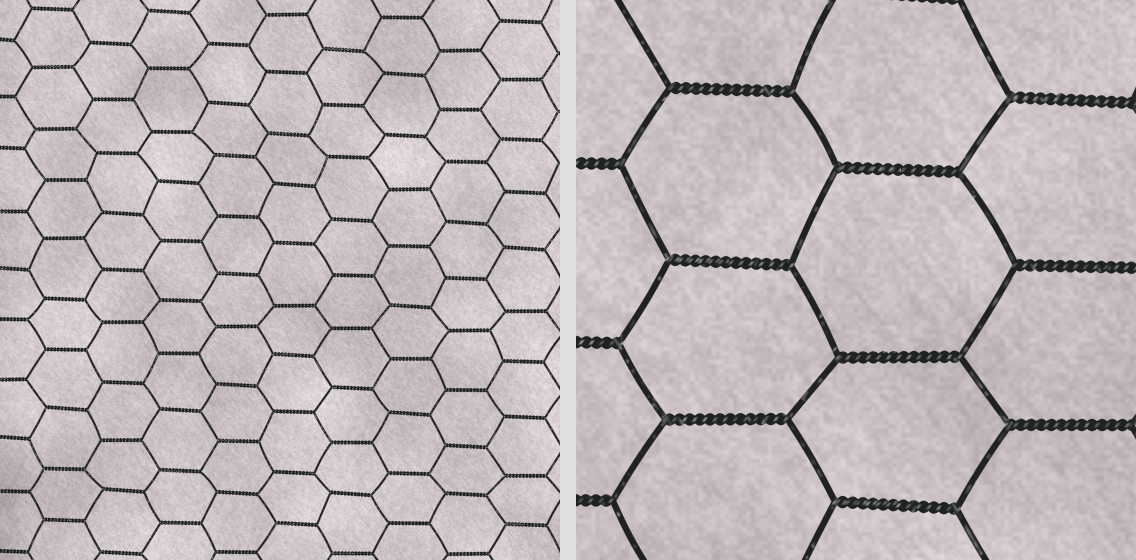
Left: the whole. Right: its middle third, enlarged.
Reproduce this pattern procedurally as a Shadertoy shader.

```glsl
const float PI = 3.14159265;
const vec2 PITCH = vec2(0.1027, 0.1015);   // column and row spacing
const vec2 FIRST = vec2(0.0135, 0.0735);   // first wire, from the top left
const float HALF_TWIST = 0.0362;           // half length of a twisted wire

float hash(vec2 p) {
    return fract(sin(dot(p, vec2(12.9898, 78.233))) * 43758.5453);
}

float noise(vec2 p) {
    vec2 i = floor(p), f = fract(p);
    f = f * f * (3.0 - 2.0 * f);
    return mix(mix(hash(i), hash(i + vec2(1, 0)), f.x),
               mix(hash(i + vec2(0, 1)), hash(i + vec2(1, 1)), f.x), f.y);
}

float fbm(vec2 p) {
    float sum = 0.0, amp = 0.5;
    for (int i = 0; i < 4; i++) {
        sum += amp * noise(p);
        p = mat2(0.8, 0.6, -0.6, 0.8) * p * 2.03 + 7.3;
        amp *= 0.5;
    }
    return sum / 0.9375;
}

// Centre of the twisted wire in a column; rows of odd columns lie on halves
vec2 twistCentre(vec2 cell) {
    float odd = mod(cell.x, 2.0);
    vec2 c = FIRST + cell * PITCH;
    float squeeze = cos(2.0 * PI * (cell.y + 1.0 - odd) / 3.0);
    float sag = 0.0026 * cell.x * (1.0 - 0.7 * smoothstep(0.55, 1.05, c.y));
    float pull = mix(0.021, 0.010, c.x) * (1.0 - smoothstep(0.2, 0.34, c.y));
    vec2 jitter = vec2(hash(cell), hash(cell + 31.7)) - 0.5;
    return c + vec2(-pull, sag - 0.005 - 0.0055 * squeeze) + jitter * vec2(0.007, 0.005);
}

// Joint at the left (-1) or right (1) end of a twisted wire
vec2 joint(vec2 cell, float side) {
    float tilt = 0.03 + 0.09 * (hash(cell + 5.1) - 0.5);
    return twistCentre(cell) + side * HALF_TWIST * vec2(1.0, tilt);
}

// x: along the segment, y: across it, z: overshoot past its ends
vec3 segmentCoords(vec2 p, vec2 a, vec2 b) {
    float len = length(b - a);
    vec2 dir = (b - a) / len;
    float along = dot(p - a, dir);
    return vec3(along, dot(p - a, vec2(-dir.y, dir.x)), along - clamp(along, 0.0, len));
}

float cover(float dist, float px) {
    return 1.0 - smoothstep(-0.75 * px, 0.75 * px, dist);
}

// Both wires return coverage and glint
vec2 twistedWire(vec2 p, vec2 a, vec2 b, float seed, float px) {
    vec3 s = segmentCoords(p, a, b);
    float phase = s.x * 520.0 + 6.0 * seed;
    float wave = 0.0014 * sin(phase);
    float dist = min(length(vec2(s.z, s.y - wave)), length(vec2(s.z, s.y + wave))) - 0.0023;
    float speck = smoothstep(0.1, 0.9, cos(phase * 2.0 + s.y * 700.0));
    float ridge = 1.0 - smoothstep(0.0004, 0.0021, abs(s.y));
    return vec2(cover(dist, px), speck * ridge * (0.35 + 0.65 * noise(vec2(s.x * 260.0, seed * 90.0))));
}

vec2 singleWire(vec2 p, vec2 a, vec2 b, float seed, float px) {
    vec3 s = segmentCoords(p, a, b);
    float bow = 0.004 * (seed - 0.5) * sin(PI * clamp(s.x / length(b - a), 0.0, 1.0));
    float across = s.y - bow;
    float dist = length(vec2(s.z, across)) - 0.0019;
    float ridge = 1.0 - smoothstep(0.0, 0.0016, abs(across - 0.0003));
    float worn = smoothstep(0.5, 0.9, noise(vec2(s.x * 330.0, seed * 70.0)));
    return vec2(cover(dist, px), ridge * worn * (0.3 + 0.6 * seed));
}

// All wires that can reach a point
vec2 netting(vec2 p, float px) {
    vec2 nearest = floor((p - FIRST) / PITCH);
    vec2 result = vec2(0.0);
    for (int i = -1; i <= 1; i++) {
        for (int j = -2; j <= 2; j++) {
            vec2 cell = nearest + vec2(i, j);
            cell.y -= 0.5 * mod(cell.x, 2.0);
            vec2 right = joint(cell, 1.0);
            result = max(result, twistedWire(p, joint(cell, -1.0), right, hash(cell + 2.3), px));
            for (float side = -0.5; side < 1.0; side += 1.0) {
                vec2 next = joint(cell + vec2(1.0, side), -1.0);
                result = max(result, singleWire(p, right, next, hash(cell + side + 9.4), px));
            }
        }
    }
    return result;
}

// Pale felt with soft blotches, fibres and grain
vec3 felt(vec2 p) {
    float blotch = fbm(p * 7.0 + 3.0) - 0.5;
    float fibre = noise(mat2(0.8, 0.6, -0.6, 0.8) * p * vec2(240.0, 110.0)) - 0.5;
    float grain = noise(p * 390.0) - 0.5;
    float light = 0.018 * (p.x - 0.5) - 0.05 * (1.0 - smoothstep(0.0, 0.06, p.x));
    float tone = light + 0.19 * blotch + 0.06 * fibre + 0.075 * grain;
    return vec3(0.812, 0.775, 0.785) + tone * vec3(1.0, 1.02, 1.01);
}

void mainImage(out vec4 fragColor, in vec2 fragCoord) {
    vec2 p = fragCoord / iResolution.xy;
    p.y = 1.0 - p.y;
    float px = 1.0 / iResolution.y;
    vec2 net = netting(p, px);
    vec3 wire = mix(vec3(0.12, 0.135, 0.125), vec3(0.56, 0.57, 0.55), net.y);
    fragColor = vec4(mix(felt(p), wire, net.x), 1.0);
}
```
